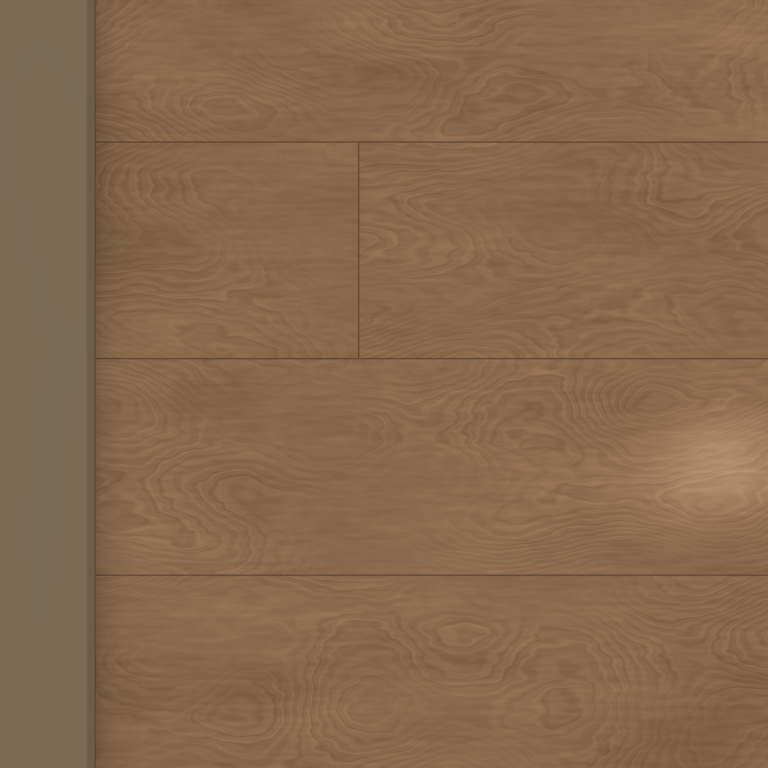
Write a Shadertoy shader that draws this texture.

```glsl
// Wide oak floor planks with cathedral grain, a soft lamp glow and a taupe wall strip on the left.

// Layout, in canvas units
const float PLANK_HEIGHT = 0.282;
const float PLANK_LENGTH = 1.9;
const float FIRST_SEAM = 0.251;      // height of the lowest seam
const float FIRST_JOINT = -0.183;    // butt joint in the row above that seam
const float ROW_STAGGER = 0.65;
const float SEAM_WIDTH = 0.0013;
const float STRIP_WIDTH = 0.124;
const float STRIP_LIP = 0.011;

// Grain
const float RING_COUNT = 8.0;
const float RING_CONTRAST = 0.20;
const float HEART_CONTRAST = 0.20;
const float FIBRE_CONTRAST = 0.34;
const float MOTTLE_CONTRAST = 0.27;

// Lighting
const vec2 GLOW_CENTER = vec2(0.938, 0.398);
const vec2 GLOW_RADIUS = vec2(0.100, 0.078);
const vec3 GLOW_COLOR = vec3(0.135, 0.122, 0.105);

// Colours
const vec3 WOOD_DARK = vec3(0.450, 0.333, 0.226);
const vec3 WOOD_LIGHT = vec3(0.602, 0.475, 0.350);
const vec3 SEAM_COLOR = vec3(0.340, 0.250, 0.170);
const vec3 STRIP_COLOR = vec3(0.482, 0.412, 0.330);
const vec3 LIP_COLOR = vec3(0.430, 0.367, 0.288);

float hash(vec2 p) {
    vec3 q = fract(p.xyx * 0.1031);
    q += dot(q, q.yzx + 33.33);
    return fract((q.x + q.y) * q.z);
}

vec2 gradient(vec2 cell) {
    float angle = 6.2832 * hash(cell);
    return vec2(cos(angle), sin(angle));
}

// Gradient noise, roughly -0.7 to 0.7
float noise(vec2 p) {
    vec2 i = floor(p), f = p - i;
    vec2 u = f * f * f * (f * (f * 6.0 - 15.0) + 10.0);
    vec2 e = vec2(0.0, 1.0);
    float low = mix(dot(gradient(i), f), dot(gradient(i + e.yx), f - e.yx), u.x);
    float high = mix(dot(gradient(i + e.xy), f - e.xy), dot(gradient(i + e.yy), f - e.yy), u.x);
    return mix(low, high, u.y);
}

float fbm(vec2 p) {
    float sum = 0.0, gain = 1.0;
    for (int i = 0; i < 3; i++) {
        sum += gain * noise(p);
        p = p * 2.03 + 17.3;
        gain *= 0.5;
    }
    return sum;
}

// Wood brightness from 0 to 1; across runs from -0.5 to 0.5 over the plank
float woodTone(vec2 uv, float across, vec2 plank) {
    float seed = hash(plank + 71.0);
    vec2 p = uv + 40.0 * vec2(seed, hash(plank + 113.0));

    // Contours of a warped valley form arches, ovals and straight edge grain
    float axis = across - 0.2 * (seed - 0.5) - 0.12 * noise(p * vec2(3.0, 1.0));
    float hills = noise(p * vec2(3.8, 7.5));
    float field = 1.9 * hills + 2.2 * axis * axis + 0.12 * fbm(p * vec2(13.0, 32.0));
    float phase = 6.2832 * RING_COUNT * field;
    float rings = 0.7 * sin(phase + 0.7 * sin(phase)) + 0.3 * sin(2.3 * phase);
    float ringFade = smoothstep(-0.5, 0.35, noise(p * vec2(4.0, 9.0) + 8.0));

    // Darker heartwood on the hills near the plank axis
    float heart = 0.12 - smoothstep(0.0, 0.5, hills) * exp(-7.0 * axis * axis);

    float fibre = 0.6 * noise(p * vec2(16.0, 125.0)) + 0.4 * noise(p * vec2(45.0, 210.0));
    float mottle = fbm(p * vec2(2.8, 11.0) + 23.0);
    float tone = 0.54 + 0.06 * (seed - 0.5) + HEART_CONTRAST * heart;
    return tone + RING_CONTRAST * rings * ringFade + FIBRE_CONTRAST * fibre + MOTTLE_CONTRAST * mottle;
}

// Antialiased line at distance d from its centre
float line(float d, float width, float px) {
    return 1.0 - smoothstep(-0.5 * px, px, abs(d) - 0.5 * width);
}

void mainImage(out vec4 fragColor, in vec2 fragCoord) {
    vec2 uv = fragCoord / iResolution.y;
    float px = 1.0 / iResolution.y;

    // Staggered planks
    float rowPos = (uv.y - FIRST_SEAM) / PLANK_HEIGHT;
    float row = floor(rowPos);
    float across = rowPos - row - 0.5;
    float along = (uv.x - FIRST_JOINT - row * ROW_STAGGER) / PLANK_LENGTH;
    vec2 plank = vec2(floor(along), row);
    vec3 color = mix(WOOD_DARK, WOOD_LIGHT, woodTone(uv, across, plank));

    // Seams between rows and butt joints
    float seamDist = (0.5 - abs(across)) * PLANK_HEIGHT;
    float jointDist = (0.5 - abs(fract(along) - 0.5)) * PLANK_LENGTH;
    float seam = max(line(seamDist, SEAM_WIDTH, px), line(jointDist, SEAM_WIDTH, px));
    color = mix(color, SEAM_COLOR, 0.72 * seam);

    // Lamp reflection and contact shadow beside the strip
    vec2 g = (uv - GLOW_CENTER) / GLOW_RADIUS;
    color += GLOW_COLOR * exp(-dot(g, g)) * (1.0 - 0.5 * seam);
    color *= 1.0 - 0.16 * exp(-max(uv.x - STRIP_WIDTH, 0.0) / 0.02);

    // Wall strip with a shaded lip and a dark contact line
    vec3 strip = STRIP_COLOR * (1.0 + 0.025 * noise(uv * vec2(4.0, 2.0)));
    strip = mix(strip, LIP_COLOR, smoothstep(-px, px, uv.x - STRIP_WIDTH + STRIP_LIP));
    color = mix(strip, color, smoothstep(-px, px, uv.x - STRIP_WIDTH));
    color = mix(color, SEAM_COLOR, 0.6 * line(uv.x - STRIP_WIDTH, SEAM_WIDTH, px));

    fragColor = vec4(clamp(color, 0.0, 1.0), 1.0);
}
```
